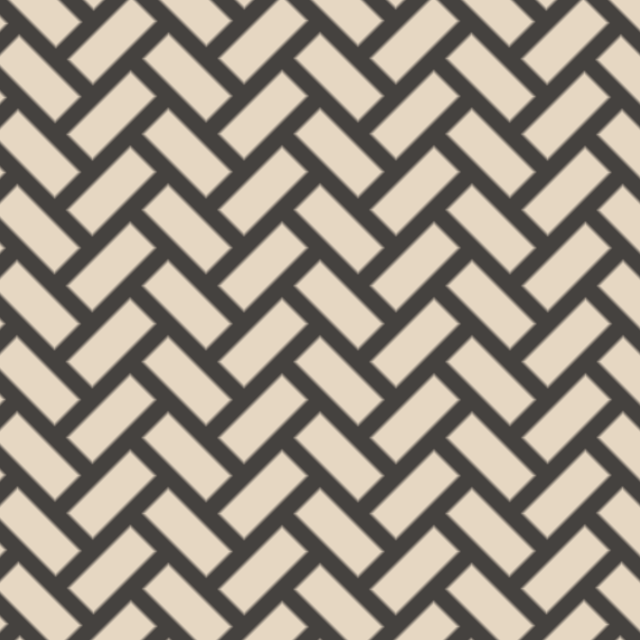
Reproduce this pattern procedurally as a WebGL 1 fragment shader.

```glsl
precision highp float;

uniform vec2 u_resolution;

const vec3 BRICK_COLOR = vec3(0.902, 0.843, 0.761);
const vec3 GROUT_COLOR = vec3(0.272, 0.258, 0.247);
const float ROWS = 8.42;                // bricks down one column of the canvas
const vec2 OFFSET = vec2(0.25, 0.2);    // phase, in row heights
const float GROUT = 0.335;              // joint width, in brick widths
const float SOFTNESS = 0.05;            // half width of the edge fade
const float BULGE = 0.06;               // slight inward bend at the corners

float boxDistance(vec2 p, vec2 halfSize) {
    vec2 d = abs(p) - halfSize;
    return length(max(d, 0.0)) + min(max(d.x, d.y), 0.0);
}

// Turns row heights into brick widths along the two diagonals.
vec2 toDiagonal(vec2 p) {
    return vec2(p.x - p.y, p.x + p.y);
}

// Wraps into a cell two row heights wide and one high, centred on zero.
vec2 wrapCell(vec2 p) {
    vec2 cell = vec2(2.0, 1.0);
    return (fract(p / cell + 0.5) - 0.5) * cell;
}

// Nearest brick of one slant; bricks reach into the cells above and below.
float brickColumn(vec2 p, vec2 halfSize) {
    vec2 local = wrapCell(p);
    float nearest = 10.0;
    for (int i = -1; i <= 1; i++) {
        vec2 shifted = local + vec2(0.0, float(i));
        nearest = min(nearest, boxDistance(toDiagonal(shifted), halfSize));
    }
    return nearest;
}

float herringbone(vec2 p) {
    vec2 halfSize = vec2(1.0, 0.5) - 0.5 * GROUT;
    float falling = brickColumn(p, halfSize);
    float rising = brickColumn(p - vec2(1.0, 0.5), halfSize.yx);
    return min(falling, rising);
}

void main() {
    float side = min(u_resolution.x, u_resolution.y);
    vec2 p = (gl_FragCoord.xy - 0.5 * u_resolution) / side;

    // Bend the field gently away from the centre.
    float r2 = dot(p, p);
    p *= 1.0 + BULGE * r2 * r2;

    float d = herringbone(p * ROWS - OFFSET);
    float pixel = ROWS * sqrt(2.0) / side;
    float fade = max(SOFTNESS, 0.75 * pixel);
    float grout = smoothstep(-fade, fade, d);

    gl_FragColor = vec4(mix(BRICK_COLOR, GROUT_COLOR, grout), 1.0);
}
```
